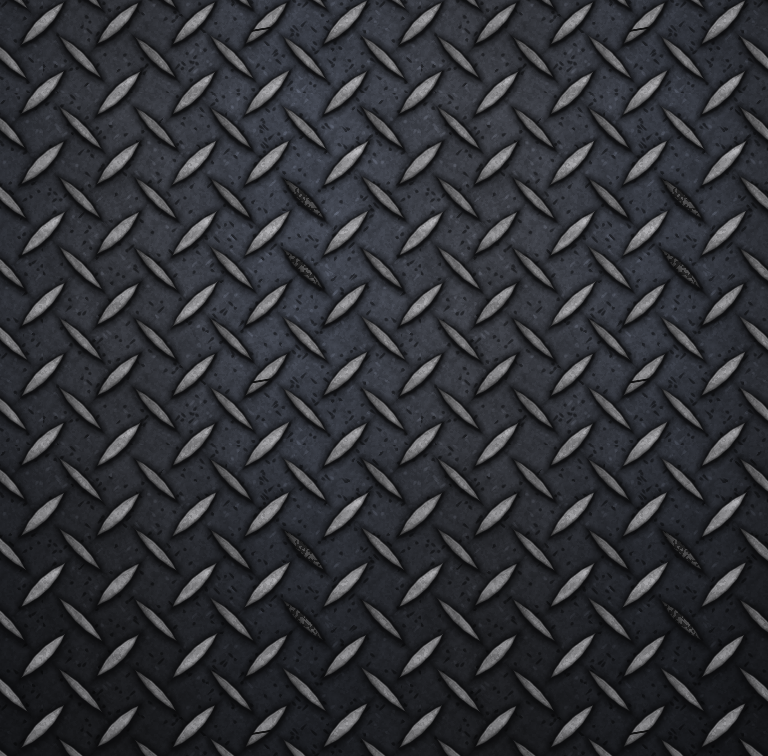
Give the GLSL for this texture, as a WebGL 1 fragment shader.

```glsl
precision highp float;
// Dark steel diamond plate: two interleaved lattices of raised, worn, slanted lens-shaped bars.
uniform vec2 u_resolution;

const vec2 PITCH = vec2(0.1, 0.093);         // lattice step, in canvas heights
const vec2 RISING_ORIGIN = vec2(0.057, 0.877);
const float WEAR_PERIOD = 5.0;               // wear recurs every five bars
const vec3 STEEL = vec3(0.226, 0.235, 0.262);
const vec3 GROOVE = vec3(0.045, 0.046, 0.052);
const vec3 POLISHED = vec3(0.70, 0.70, 0.715);

vec2 hash2(vec2 p) {
  vec2 k = vec2(dot(p, vec2(127.1, 311.7)), dot(p, vec2(269.5, 183.3)));
  return fract(sin(k) * 43758.545);
}

// Cellular noise: x = distance to the nearest point, y = random value of that point
vec2 cellular(vec2 p) {
  vec2 base = floor(p);
  vec2 nearest = vec2(9.0, 0.0);
  for (int j = -1; j <= 1; j++) {
    for (int i = -1; i <= 1; i++) {
      vec2 cell = base + vec2(float(i), float(j));
      vec2 rnd = hash2(cell);
      float d = length(cell + rnd - p);
      if (d < nearest.x) nearest = vec2(d, fract(rnd.x * 17.0 + rnd.y * 5.0));
    }
  }
  return nearest;
}

// Smooth stains from warped sines, periodic in both angles
float stains(vec2 a) {
  vec2 w = a + 0.8 * sin(a.yx * 2.0 + vec2(0.7, 2.1));
  float s = sin(w.x * 2.0 + w.y) + 0.7 * sin(w.y * 3.0 - w.x * 2.0 + 1.3);
  return 0.4 * s + 0.25 * sin(w.x * 5.0 + 2.0 * sin(w.y * 4.0));
}

// Signed distance to a pointed lens lying along y
float lens(vec2 p, vec2 halfSize) {
  float r = dot(halfSize, halfSize) / (2.0 * halfSize.x);
  return length(vec2(abs(p.x) + r - halfSize.x, p.y)) - r;
}

float fill(float d, float aa) {
  return 1.0 - smoothstep(-aa, aa, d);
}

// Paints one lattice of bars; slant is 1 for rising, -1 for falling
vec3 addBars(vec3 col, vec2 p, vec2 origin, float slant, vec2 halfSize,
             vec2 shadowShift, float shine, vec2 grain, float aa) {
  vec2 q = (p - origin) / PITCH;
  vec2 cell = floor(q + 0.5);
  vec2 id = mod(cell, WEAR_PERIOD);
  vec2 rnd = hash2(id + 3.0 * slant);
  vec2 local = (q - cell) * PITCH - (rnd - 0.5) * 0.002;
  local.x += 0.004 * step(abs(id.x - 3.0), 0.5);   // one column sits off the grid
  vec2 bar = vec2(local.x - slant * local.y, slant * local.x + local.y) * 0.7071;

  // faint recess, then the hard dark side wall
  float wall = lens(bar - shadowShift, halfSize + vec2(0.0034, 0.005));
  wall += 0.0004 * sin(bar.y * 420.0 + rnd.x * 6.0);
  col *= 1.0 - 0.36 * smoothstep(0.010, 0.0, wall);
  col = mix(col, GROOVE, 0.88 * fill(wall, aa + 0.0012));

  // worn top face: rounded edges, a lit upper rim, brighter toward one tip
  vec2 size = halfSize * (0.95 + 0.10 * rnd.yx);
  float face = lens(bar, size) + 0.0002 * sin(bar.y * 330.0 + rnd.y * 6.0);
  float upper = -slant * bar.x / size.x;
  float along = slant * bar.y / size.y;
  float tone = shine * (0.84 + 0.12 * rnd.x) * (0.95 + 0.16 * along);
  tone *= mix(0.58, 1.0, smoothstep(0.0, -0.0042, face));
  tone *= 1.0 + 0.08 * sin(along * 5.0 + upper * 2.0 + rnd.y * 9.0);
  tone *= 0.90 + 0.20 * grain.y;
  tone += 0.20 * smoothstep(0.1, 0.6, upper) * smoothstep(0.0018, 0.0, abs(face + 0.0014));

  // one cracked rising bar and a corroded pair of falling bars per wear tile
  float cracked = step(0.0, slant) * step(distance(id, vec2(3.0, 1.0)), 0.5);
  float crack = abs(bar.y + 0.012 - bar.x * 1.4) - 0.0022;
  tone *= 1.0 - 0.85 * cracked * fill(crack, aa);
  float corroded = step(slant, 0.0) * step(distance(id, vec2(3.0, 3.6)), 0.7);
  tone *= 1.0 - corroded * (0.25 + 0.45 * step(0.6, grain.y));
  return mix(col, POLISHED * tone, fill(face, aa));
}

void main() {
  vec2 p = gl_FragCoord.xy / u_resolution.y;
  vec2 screen = gl_FragCoord.xy / u_resolution;
  float aa = 0.8 / u_resolution.y;
  vec2 tile = PITCH * WEAR_PERIOD;
  vec2 t = mod(p - RISING_ORIGIN, tile);
  vec2 angle = t / tile * 6.28318;

  // plate: stains, bluish band, mottling, fine grain, pits and pale flecks
  vec2 grain = cellular(t * 330.0);
  vec2 mottle = cellular(t * 62.0 + 0.4 * sin(t.yx * 190.0));
  vec2 pits = cellular(t * 120.0 + 0.3 * sin(t.yx * 300.0));
  float band = 0.5 + 0.5 * cos(angle.x - 4.3);
  vec3 col = STEEL * (0.97 + 0.09 * stains(angle) + 0.08 * band);
  col += vec3(-0.006, 0.0, 0.010) * band;
  col *= 1.0 + 0.16 * (grain.y - 0.5) + 0.18 * (0.45 - mottle.x);
  float spot = smoothstep(0.45, 0.15, pits.x);
  col *= 1.0 - 0.45 * spot * step(0.88 - 0.08 * band, pits.y);
  col *= 1.0 + 0.28 * spot * step(pits.y, 0.09);

  // overall light: strongest above the middle, fading to the sides and bottom
  float light = mix(0.46, 1.07, smoothstep(-0.05, 0.66, screen.y));
  light *= 1.0 - 0.10 * smoothstep(0.85, 1.0, screen.y);
  light *= 1.0 - 0.30 * pow(abs(screen.x * 2.0 - 1.0), 2.5);
  col *= light;

  // raised bars
  float glow = 0.84 + 0.16 * light;
  vec2 fallingOrigin = RISING_ORIGIN + PITCH * vec2(0.49, -0.49);
  col = addBars(col, p, fallingOrigin, -1.0, vec2(0.0059, 0.0375),
                vec2(-0.0010, -0.0030), 0.72 * glow, grain, aa);
  col = addBars(col, p, RISING_ORIGIN, 1.0, vec2(0.0079, 0.0395),
                vec2(0.0012, -0.0010), 0.92 * glow, grain, aa);
  gl_FragColor = vec4(col, 1.0);
}
```
